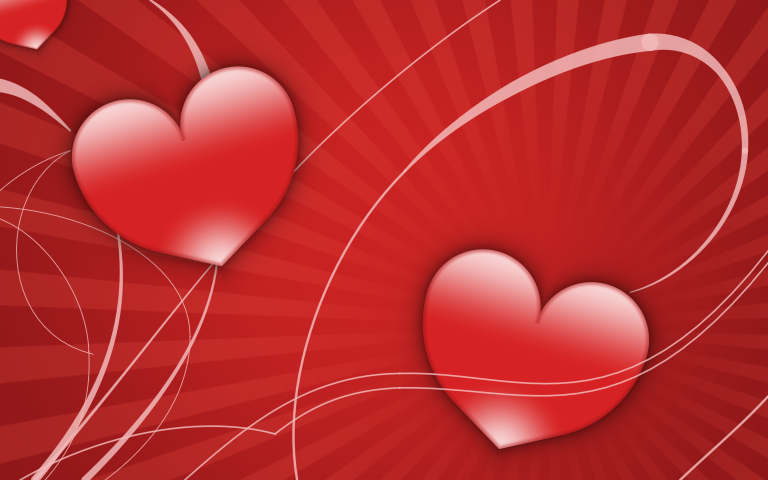
Write a Shadertoy shader that draws this background.

```glsl
// Lengths are in hundredths of the canvas height
const vec3 DARK_RED = vec3(0.56, 0.09, 0.095);
const vec3 BRIGHT_RED = vec3(0.79, 0.135, 0.135);
const vec3 RAY_COLOR = vec3(0.88, 0.28, 0.24);
const vec3 HEART_RED = vec3(0.84, 0.135, 0.14);
const vec3 RIM_RED = vec3(0.72, 0.10, 0.11);
const vec3 GLOSS = vec3(0.98, 0.88, 0.88);
const vec3 RIBBON_PINK = vec3(0.95, 0.73, 0.73);
const vec2 GLOW_CENTER = vec2(80.0, 53.0);
const vec2 RAY_CENTER = vec2(113.5, 32.0);
const float RAY_COUNT = 44.0;
const float RAY_STRENGTH = 0.27;
const float RIBBON_ALPHA = 0.84;
const float HEART_TILT = 0.294;
const vec2 HEART_TIP = vec2(0.0, -1.158);
const vec3 HAIR = vec3(0.09);   // half widths at start, middle, end
const vec3 LINE = vec3(0.17);
const int STEPS = 24;
const float TAU = 6.28319;

float pixelSize() { return 100.0 / iResolution.y; }

float coverage(float d, float px) {
    return 1.0 - smoothstep(-0.7 * px, 0.7 * px, d);
}

vec3 background(vec2 p) {
    float glow = 1.0 - smoothstep(12.0, 100.0, length(p - GLOW_CENTER));
    vec3 col = mix(DARK_RED, BRIGHT_RED, glow);
    vec2 q = p - RAY_CENTER;
    float r = length(q);
    float wedge = abs(fract(atan(q.y, q.x) * RAY_COUNT / TAU) - 0.5) - 0.23;
    float ray = coverage(wedge * r * TAU / RAY_COUNT, 1.5 * pixelSize());
    return mix(col, RAY_COLOR, ray * RAY_STRENGTH * smoothstep(14.0, 65.0, r));
}

// Cubic curve whose width varies along its length
void ribbon(inout vec3 col, vec2 p, vec2 a, vec2 b, vec2 c, vec2 d, vec3 width) {
    float dist = 1e3;
    vec2 last = a;
    for (int i = 1; i <= STEPS; i++) {
        float t = float(i) / float(STEPS), s = 1.0 - t;
        vec2 next = s * s * s * a + 3.0 * s * t * (s * b + t * c) + t * t * t * d;
        vec2 e = next - last, q = p - last;
        float h = clamp(dot(q, e) / dot(e, e), 0.0, 1.0);
        float u = (float(i) - 1.0 + h) / float(STEPS);
        float w = mix(mix(width.x, width.y, min(2.0 * u, 1.0)), width.z, max(2.0 * u - 1.0, 0.0));
        dist = min(dist, length(q - e * h) - w);
        last = next;
    }
    col = mix(col, RIBBON_PINK, RIBBON_ALPHA * coverage(dist, pixelSize()));
}

// Two round lobes above a disc that tapers to the tip
float heartDistance(vec2 p) {
    const float R = 1.01;
    const vec2 side = vec2(0.489, -0.872);
    p.x = abs(p.x);
    if (p.y > 0.0) return length(p - vec2(0.5, 0.0)) - 0.51;
    bool taper = p.x * side.y > p.y * side.x;
    return (taper ? dot(p, side) : length(p)) - R;
}

void heart(inout vec3 col, vec2 p, vec2 center, float size, float tilt) {
    float c = cos(tilt), s = sin(tilt);
    vec2 q = mat2(c, -s, s, c) * (p - center) / size;
    float d = heartDistance(q);
    col *= 1.0 - 0.42 * exp(-max(d, 0.0) / 0.075);
    float top = smoothstep(-0.28, 0.54, q.y);
    float tip = 1.0 - smoothstep(0.0, 0.62, length(q - HEART_TIP));
    float inner = smoothstep(0.0, 0.05, -d);
    vec3 body = mix(RIM_RED, HEART_RED, inner);
    body = mix(body, GLOSS, max(top, tip) * mix(0.45, 0.95, inner));
    col = mix(col, body, coverage(d, pixelSize() / size));
}

void mainImage(out vec4 fragColor, in vec2 fragCoord) {
    vec2 p = fragCoord / iResolution.xy * vec2(160.0, 100.0);
    vec3 col = background(p);

    // Large loop
    vec2 loopLeft = vec2(84.4, 64.4), loopTop = vec2(135.4, 91.2), loopRight = vec2(155.2, 68.6);
    ribbon(col, p, vec2(61.9, 0), vec2(58.3, 20.5), vec2(67.7, 47.7), loopLeft, vec3(0.25));
    ribbon(col, p, loopLeft, vec2(95.8, 77), vec2(116.7, 89.1), loopTop, vec3(0.25, 1.3, 1.8));
    ribbon(col, p, loopTop, vec2(146.9, 92.5), vec2(155.8, 82.2), loopRight, vec3(1.8, 0.9, 0.65));
    ribbon(col, p, loopRight, vec2(154.6, 55), vec2(143.8, 42.5), vec2(131.3, 39.1), vec3(0.65, 0.4, 0.12));

    // Strands around the upper heart
    ribbon(col, p, vec2(104.2, 100), vec2(89.6, 90.6), vec2(71.9, 75.9), vec2(59.4, 62.3), LINE);
    ribbon(col, p, vec2(0, 82.2), vec2(5.2, 81.2), vec2(9.4, 78), vec2(14.6, 72.8), vec3(1.4, 0.9, 0.2));
    ribbon(col, p, vec2(31.3, 100), vec2(37.5, 95.8), vec2(41, 90.6), vec2(43.1, 83.3), vec3(0.2, 0.7, 1.1));
    ribbon(col, p, vec2(44.8, 45.6), vec2(33.3, 32), vec2(21.9, 16.3), vec2(7.3, 0), vec3(0.15, 0.25, 0.4));
    ribbon(col, p, vec2(45.2, 45.2), vec2(43.3, 28.9), vec2(31.3, 13.2), vec2(17.7, 0), vec3(0.2, 0.4, 0.75));
    ribbon(col, p, vec2(24.6, 51.5), vec2(27.1, 35.1), vec2(22.9, 18.4), vec2(7.3, 0), vec3(0.25, 0.5, 0.85));

    // Fine curls at the left
    vec2 outerCurl = vec2(39.6, 29.9), innerCurl = vec2(18.5, 26.8), curlStart = vec2(14.6, 68.6);
    ribbon(col, p, vec2(0, 56.9), vec2(19.8, 55.6), vec2(39.6, 45.2), outerCurl, HAIR);
    ribbon(col, p, outerCurl, vec2(39.6, 17.4), vec2(31.3, 6.9), vec2(21.9, 0), HAIR);
    ribbon(col, p, vec2(0, 54.4), vec2(10.4, 50.2), vec2(18.3, 37.2), innerCurl, HAIR);
    ribbon(col, p, innerCurl, vec2(19.2, 14.2), vec2(14.6, 5.9), vec2(9.4, 0), HAIR);
    ribbon(col, p, curlStart, vec2(-1, 60.3), vec2(-1, 31), vec2(19.4, 26.2), HAIR);
    ribbon(col, p, curlStart, vec2(9.4, 67), vec2(4.2, 64), vec2(0, 60.3), HAIR);

    heart(col, p, vec2(38.3, 70.7), 23.6, HEART_TILT);
    heart(col, p, vec2(111.9, 32.6), 23.6, -HEART_TILT);
    heart(col, p, vec2(4.6, 100.0), 9.3, HEART_TILT);

    // Waves crossing the lower heart
    vec2 upperWave = vec2(83.3, 22.2), lowerWave = vec2(83.3, 19.2), cusp = vec2(57.3, 9.6);
    ribbon(col, p, vec2(38.5, 0), vec2(52.1, 12.1), vec2(64.6, 22), upperWave, LINE);
    ribbon(col, p, upperWave, vec2(108.3, 23), vec2(129.2, 8), vec2(160, 47.7), LINE);
    ribbon(col, p, vec2(4.2, 0), vec2(20.8, 9.6), vec2(41.7, 13.8), cusp, LINE);
    ribbon(col, p, cusp, vec2(64.6, 15.3), vec2(71.9, 18.8), lowerWave, LINE);
    ribbon(col, p, lowerWave, vec2(110.4, 19.7), vec2(129.2, 6.9), vec2(160, 45.2), LINE);
    ribbon(col, p, vec2(141.7, 0), vec2(147.9, 5.9), vec2(154.2, 11.1), vec2(160, 17.4), vec3(0.25));

    fragColor = vec4(col, 1.0);
}
```
